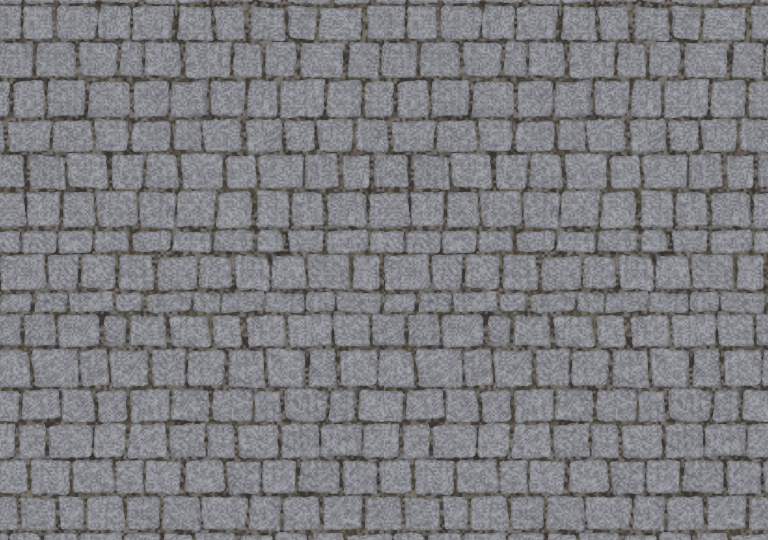
Write a Shadertoy shader that draws this texture.

```glsl
// Worn granite sett paving in uneven courses, tiled twice across the canvas.
const float REPEATS = 2.0;            // tiles across the canvas
const float TILE_WIDTH = 0.711;       // tile width, in canvas heights
const float STONES = 10.0;            // stones per course in one tile
const float JOINT_JITTER = 0.34;      // sideways shift of joints, in stones
const float JOINT_SLANT = 0.09;       // lean of joints, in stones
const float MIN_GAP = 0.0018;         // least half width of a joint
const float GAP_SPREAD = 0.0042;      // extra random half width
const float CORNER = 0.010;           // corner radius of a stone
const float ROUGHNESS = 0.0050;       // chipping of the stone edges
const float GRAIN_SCALE = 290.0;      // granite grains per canvas height
const vec3 STONE_DARK = vec3(0.425, 0.43, 0.45);
const vec3 STONE_LIGHT = vec3(0.63, 0.64, 0.665);
const vec3 JOINT_DARK = vec3(0.22, 0.20, 0.185);
const vec3 JOINT_LIGHT = vec3(0.49, 0.465, 0.44);
const vec3 MOSS = vec3(0.34, 0.32, 0.24);

// Heights of the course boundaries, from the bottom up
const int COURSES = 17;
const float COURSE_EDGE[18] = float[18](
    -0.050, 0.015, 0.083, 0.150, 0.217, 0.281, 0.356, 0.420, 0.461,
    0.530, 0.576, 0.648, 0.717, 0.781, 0.854, 0.924, 0.991, 1.060);

float hash(vec2 p) {
    return fract(sin(dot(p, vec2(127.1, 311.7))) * 43758.5453);
}

float noise(vec2 p) {
    vec2 i = floor(p), f = fract(p);
    f = f * f * (3.0 - 2.0 * f);
    return mix(mix(hash(i), hash(i + vec2(1, 0)), f.x),
               mix(hash(i + vec2(0, 1)), hash(i + vec2(1, 1)), f.x), f.y);
}

// Random value of a stone, the same in every tile
float stoneHash(float index, float course, float salt) {
    return hash(vec2(mod(index, STONES) + 17.0 * salt, course + 3.7));
}

// Position of the joint left of a stone, in stone widths
float jointAt(float index, float course, float v) {
    float shift = stoneHash(index, course, 1.0) - 0.5;
    float slant = stoneHash(index, course, 2.0) - 0.5;
    return index + JOINT_JITTER * shift + 2.0 * JOINT_SLANT * slant * (v - 0.5);
}

float gap(float index, float course, float salt) {
    float h = stoneHash(index, course, salt);
    return MIN_GAP + GAP_SPREAD * h * h;
}

// Signed distance to the nearest stone; also returns its index and course
float stoneDistance(vec2 p, out vec2 id) {
    float bottom = COURSE_EDGE[0], top = COURSE_EDGE[1], course = 0.0;
    for (int i = 1; i < COURSES; i++) {
        if (p.y >= COURSE_EDGE[i]) {
            bottom = COURSE_EDGE[i];
            top = COURSE_EDGE[i + 1];
            course = float(i);
        }
    }
    float cellWidth = TILE_WIDTH / STONES;
    float v = (p.y - bottom) / (top - bottom);
    float x = p.x / cellWidth - hash(vec2(course, 9.2));
    float index = floor(x);
    if (x < jointAt(index, course, v)) index -= 1.0;
    else if (x > jointAt(index + 1.0, course, v)) index += 1.0;
    id = vec2(index, course);

    // Four leaning sides, joined by round corners
    float left = (x - jointAt(index, course, v)) * cellWidth;
    float right = (jointAt(index + 1.0, course, v) - x) * cellWidth;
    float tilt = (stoneHash(index, course, 3.0) - 0.5) * 0.07 * (left - right);
    vec2 side = vec2(
        max(gap(index, course, 4.0) - left, gap(index, course, 5.0) - right),
        max(bottom + gap(index, course, 6.0) - p.y + tilt,
            p.y - top + gap(index, course, 7.0) - tilt));
    float radius = CORNER * mix(0.4, 1.0, stoneHash(index, course, 8.0));
    vec2 q = side + radius;
    return length(max(q, 0.0)) + min(max(q.x, q.y), 0.0) - radius;
}

void mainImage(out vec4 fragColor, in vec2 fragCoord) {
    vec2 uv = fragCoord / iResolution.xy;
    vec2 p = vec2(fract(uv.x * REPEATS) * TILE_WIDTH, uv.y);
    float pixel = 1.0 / iResolution.y;

    vec2 id;
    float dist = stoneDistance(p, id);
    dist += ROUGHNESS * (0.6 * noise(p * 60.0) + 0.4 * noise(p * 140.0) - 0.5);

    // Granite: fine speckle, soft mottling and a tone for each stone
    float fine = noise(p * GRAIN_SCALE) - 0.5;
    float coarse = noise(p * GRAIN_SCALE * 0.5 + 31.0) - 0.5;
    float mottle = noise(p * 28.0 + 7.0) - 0.5;
    float tone = stoneHash(id.x, id.y, 9.0) - 0.5;
    float shade = 0.53 + 0.85 * fine + 0.34 * coarse + 0.10 * mottle + 0.10 * tone;
    vec3 stone = mix(STONE_DARK, STONE_LIGHT, shade);
    stone *= 1.0 - 0.13 * smoothstep(-0.005, 0.0, dist);

    // Joints: grit, deep shadow and a little moss
    float grit = 0.7 * noise(p * 190.0 + 50.0) + 0.3 * noise(p * 60.0 + 13.0);
    vec3 joint = mix(JOINT_DARK, JOINT_LIGHT, smoothstep(0.15, 0.9, grit));
    joint = mix(joint, MOSS, 0.35 * smoothstep(0.6, 0.85, noise(p * 17.0 + 80.0)));

    float cover = smoothstep(-0.7 * pixel, 0.7 * pixel, dist);
    fragColor = vec4(mix(stone, joint, cover), 1.0);
}
```
